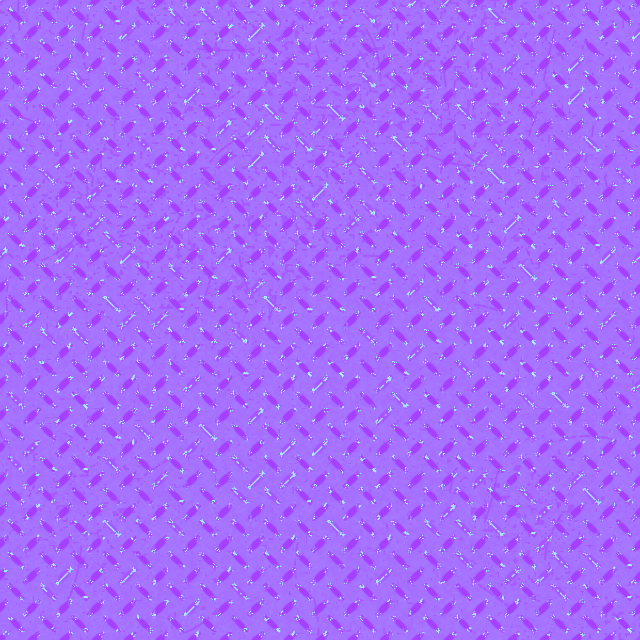
A WebGL 1 fragment shader for this texture map:

```glsl
precision highp float;
uniform vec2 u_resolution;

float hash(vec2 p) {
  return fract(sin(dot(p, vec2(127.1, 311.7))) * 43758.5453);
}

float noise(vec2 p) {
  vec2 i = floor(p), f = fract(p);
  f = f * f * (3.0 - 2.0 * f);
  return mix(mix(hash(i), hash(i + vec2(1.0, 0.0)), f.x),
             mix(hash(i + vec2(0.0, 1.0)), hash(i + 1.0), f.x), f.y);
}

// Coverage of a shape from its signed distance
float fill(float d, float aa) {
  return 1.0 - smoothstep(-aa, aa, d);
}

// Raised tread bar: q.x runs along it, q.y across it, in cell units
float treadBar(float green, vec2 q, vec2 id, float halfWidth, float aa) {
  float seed = hash(id);
  float along = abs(q.x);
  float taper = 1.0 - pow(min(along / 0.36, 1.0), 2.0);
  float edge = abs(q.y) - halfWidth * taper;
  float body = fill(max(edge, along - 0.34), aa);
  float halo = fill(max(edge - 0.03, along - 0.34), aa * 1.5);
  float worn = step(0.88, seed);

  // Soft flank and slanted dark core
  green = mix(green, 0.37, halo * 0.65);
  float slant = abs(q.x - 0.5 * q.y) - 0.17 - 0.04 * hash(id + 3.7);
  float core = fill(max(edge, slant), aa);
  green = mix(green, 0.25 + 0.05 * worn, core * (1.0 - 0.4 * worn));

  // Broken glints and shadows at both tips
  float speck = noise(q * vec2(19.0, 30.0) + seed * 71.0);
  float tip = smoothstep(0.16, 0.20, along) * fill(max(abs(q.y) - 0.075, along - 0.35), aa);
  green = mix(green, 0.27, tip * (1.0 - smoothstep(0.28, 0.42, speck)));
  green = mix(green, 0.92, tip * smoothstep(0.60, 0.76, speck));

  // Worn bars show a bright, broken ridge
  float ridge = fill(max(abs(q.y + 0.015) - 0.022, along - 0.32), aa);
  float broken = smoothstep(0.25, 0.45, noise(vec2(q.x * 17.0, seed * 93.0)));
  return mix(green, 0.90, worn * ridge * broken * (0.6 + 0.4 * body));
}

// Thin bowed scratches, one candidate per cell of a coarse grid
float scratches(vec2 uv, float density, float aa) {
  vec2 p = uv * 11.0;
  vec2 base = floor(p);
  float cover = 0.0;
  for (int j = -1; j <= 1; j++) {
    for (int i = -1; i <= 1; i++) {
      vec2 id = base + vec2(float(i), float(j));
      vec2 d = p - id - vec2(hash(id + 11.3), hash(id + 27.9));
      float angle = 6.2832 * hash(id + 41.1);
      float c = cos(angle), s = sin(angle);
      vec2 q = vec2(c * d.x + s * d.y, c * d.y - s * d.x);
      q.y += (hash(id + 53.7) - 0.5) * 0.9 * q.x * q.x;
      float reach = 0.15 + 0.42 * hash(id + 67.3);
      float line = fill(max(abs(q.y) - 0.014, abs(q.x) - reach), aa);
      float gaps = smoothstep(0.22, 0.48, noise(vec2(q.x * 16.0, angle * 9.0)));
      cover = max(cover, line * gaps * step(hash(id + 83.9), density));
    }
  }
  return cover;
}

void main() {
  vec2 uv = gl_FragCoord.xy / u_resolution;
  float pixel = 1.0 / min(u_resolution.x, u_resolution.y);
  float wear = smoothstep(0.40, 0.85, noise(uv * 4.5 + vec2(7.3, 2.1)));

  // Plate with fine grain
  float green = 0.45 + 0.05 * (noise(uv * 230.0) - 0.5) + 0.02 * (noise(uv * 35.0) - 0.5);

  // Small pits, denser in worn areas
  float pits = noise(uv * vec2(190.0, 210.0) + 31.0);
  float pitLimit = 0.87 - 0.16 * wear;
  green = mix(green, 0.33, 0.8 * smoothstep(pitLimit, pitLimit + 0.08, pits));
  green = mix(green, 0.27, 0.75 * scratches(uv, 0.16 + 0.65 * wear, pixel * 11.0));

  // Twenty cells each way, with bars on corners and centres
  vec2 p = uv * 20.0;
  float aa = pixel * 14.0;
  vec2 corner = floor(p + 0.5);
  vec2 d = p - corner;
  green = treadBar(green, vec2(d.x + d.y, d.y - d.x) * 0.7071, corner, 0.105, aa);
  vec2 centre = floor(p);
  d = p - centre - 0.5;
  green = treadBar(green, vec2(d.x - d.y, d.x + d.y) * 0.7071, centre + 57.0, 0.085, aa);

  gl_FragColor = vec4(0.65, green, 1.0, 1.0);
}
```
